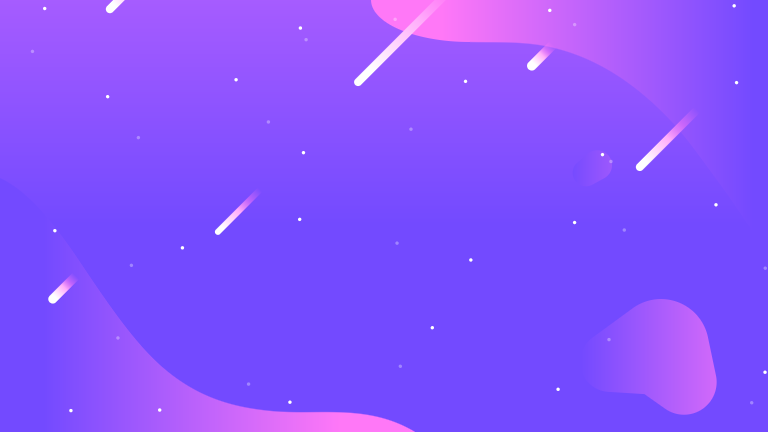
This background is drawn by a Shadertoy shader. Its source:

```glsl
// Violet backdrop with two wavy corner shapes, soft blobs, stars and falling streaks.
// The canvas is 9 units high; waves are Hermite curves, blobs and streaks are
// round cones, and stars are jittered points, one in each cell of a hashed grid.

#define BLUE vec3(0.45, 0.29, 1.00)
#define VIOLET vec3(0.65, 0.36, 1.00)
#define PINK vec3(1.00, 0.47, 0.97)
#define SKY_FADE_Y 4.3
#define BRIGHT_CELL vec2(2.75, 2.6)
#define FAINT_CELL vec2(3.6, 2.4)
#define STAR_RADIUS 0.035
#define FAINT_ALPHA 0.32

const int STREAKS = 6;

// Wave knots: x, height, slope
const vec3 LOWER_WAVE[5] = vec3[5](
    vec3(0.0, 5.29, -0.45), vec3(1.67, 3.54, -1.5), vec3(3.33, 1.40, -0.9),
    vec3(5.63, 0.44, -0.1), vec3(8.65, 0.0, -0.6));
const vec3 UPPER_WAVE[5] = vec3[5](
    vec3(9.79, 8.125, -0.02), vec3(11.46, 8.02, -0.22), vec3(13.96, 6.5, -1.05),
    vec3(14.98, 5.19, -1.35), vec3(16.0, 3.69, -1.5));

// Streaks: head x, head y, diagonal reach, radius
const vec4 STREAK[STREAKS] = vec4[STREAKS](
    vec4(2.29, 8.81, 0.9, 0.085), vec4(7.46, 7.29, 2.6, 0.083),
    vec4(11.08, 7.63, 0.44, 0.10), vec4(13.33, 5.52, 1.19, 0.083),
    vec4(4.54, 4.17, 0.88, 0.063), vec4(1.10, 2.77, 0.48, 0.094));

float pixelSize() { return 9.0 / iResolution.y; }

// Coverage of a shape from its signed distance
float fill(float d) { return clamp(0.5 - d / pixelSize(), 0.0, 1.0); }

float ramp(float a, float b, float x) { return clamp((x - a) / (b - a), 0.0, 1.0); }

vec2 hash22(vec2 p) {
    vec3 q = fract(p.xyx * vec3(0.1031, 0.1030, 0.0973));
    q += dot(q, q.yzx + 33.33);
    return fract((q.xx + q.yz) * q.zy);
}

// Height of a piecewise cubic curve, straight after its last knot
float waveHeight(vec3 knots[5], float x) {
    vec3 last = knots[4];
    float height = last.y + last.z * (x - last.x);
    for (int i = 3; i >= 0; i--) {
        vec3 a = knots[i], b = knots[i + 1];
        if (x >= b.x) continue;
        float w = b.x - a.x, t = clamp((x - a.x) / w, 0.0, 1.0), s = 1.0 - t;
        height = mix(a.y, b.y, t * t * (3.0 - 2.0 * t))
               + w * t * s * (a.z * s - b.z * t);
    }
    return height;
}

float ellipseDistance(vec2 p, vec2 radii) {
    float k = length(p / radii);
    return k * (k - 1.0) / max(length(p / (radii * radii)), 0.001);
}

// Hull of two circles given as center and radius
float roundCone(vec2 p, vec3 a, vec3 b) {
    vec2 axis = b.xy - a.xy, pa = p - a.xy;
    float len = length(axis);
    axis /= len;
    vec2 q = vec2(abs(pa.x * axis.y - pa.y * axis.x), dot(pa, axis));
    float s = (a.z - b.z) / len, c = sqrt(1.0 - s * s);
    float k = dot(q, vec2(-s, c));
    if (k < 0.0) return length(q) - a.z;
    if (k > c * len) return length(q - vec2(0.0, len)) - b.z;
    return dot(q, vec2(c, s)) - a.z;
}

float stars(vec2 p, vec2 cell, float seed) {
    vec2 id = floor(p / cell);
    vec2 center = (id + 0.15 + 0.7 * hash22(id + seed)) * cell;
    return fill(length(p - center) - STAR_RADIUS);
}

void mainImage(out vec4 fragColor, in vec2 fragCoord) {
    vec2 p = fragCoord * pixelSize();
    vec3 color = mix(BLUE, VIOLET, ramp(SKY_FADE_Y, 9.0, p.y));

    // Corner waves; the upper one starts with a rounded lobe
    float lower = 0.75 * (p.y - waveHeight(LOWER_WAVE, p.x));
    color = mix(color, mix(BLUE, PINK, ramp(0.9, 7.1, p.x)), fill(lower));
    float upper = p.x < 9.79 ? ellipseDistance(p - vec2(9.79, 9.0), vec2(2.06, 0.875))
                             : 0.75 * (waveHeight(UPPER_WAVE, p.x) - p.y);
    color = mix(color, mix(PINK, BLUE, ramp(9.2, 15.7, p.x)), fill(upper));

    // Large bean and small drop
    vec3 body = vec3(13.77, 1.77, 1.0);
    float bean = min(roundCone(p, body, vec3(12.71, 1.46, 0.625)),
                     roundCone(p, body, vec3(14.25, 1.04, 0.68)));
    color = mix(color, mix(BLUE, PINK, 0.68 * ramp(12.1, 14.95, p.x)), fill(bean));
    float drop = roundCone(p, vec3(12.44, 5.56, 0.31), vec3(12.21, 5.40, 0.28));
    color = mix(color, mix(BLUE, PINK, 0.3 * ramp(11.85, 12.75, p.x)), fill(drop));

    // Stars
    color = mix(color, vec3(1.0), FAINT_ALPHA * stars(p, FAINT_CELL, 17.0));
    color = mix(color, vec3(1.0), stars(p, BRIGHT_CELL, 5.0));

    // Streaks: white head, pink middle, transparent tail
    for (int i = 0; i < STREAKS; i++) {
        vec4 s = STREAK[i];
        float d = roundCone(p, vec3(s.xy, s.w), vec3(s.xy + s.z, s.w));
        float t = dot(p - s.xy, vec2(0.5)) / s.z;
        vec3 tint = mix(vec3(1.0), PINK, ramp(0.1, 0.75, t));
        color = mix(color, tint, fill(d) * (1.0 - ramp(0.5, 1.0, t)));
    }
    fragColor = vec4(color, 1.0);
}
```
